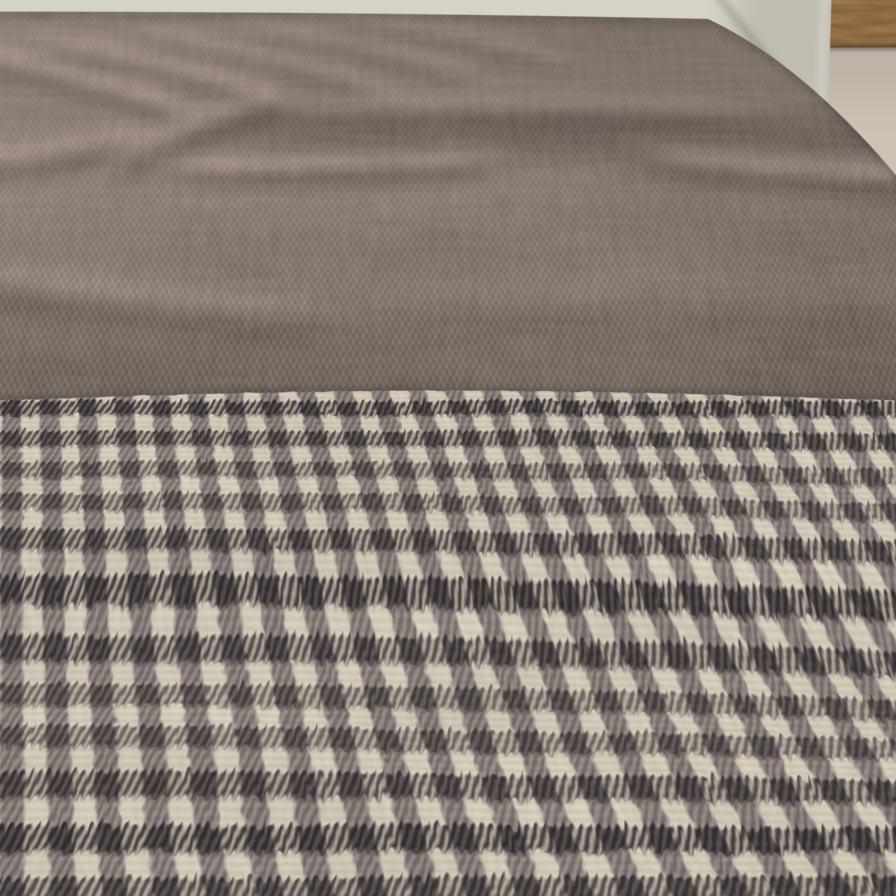
Reproduce this texture procedurally as a WebGL 2 fragment shader.

```glsl
#version 300 es
precision highp float;
// A bed with a creased taupe cover above a woven gingham blanket.

#define COVER vec3(0.515, 0.462, 0.428)
#define CREAM vec3(0.815, 0.785, 0.715)
#define INK vec3(0.175, 0.150, 0.165)
#define WALL vec3(0.835, 0.825, 0.775)
#define FLOOR vec3(0.750, 0.700, 0.650)
#define WOOD vec3(0.560, 0.420, 0.260)
#define ROWS 11.0
#define COLUMN_WIDTH 0.0417
#define FAN 0.38
#define FOLD_DEPTH 0.30

uniform vec2 u_resolution;
out vec4 fragColor;

const float PI = 3.14159265;

vec2 hashGradient(vec2 cell) {
    vec2 h = vec2(dot(cell, vec2(127.1, 311.7)), dot(cell, vec2(269.5, 183.3)));
    return fract(sin(h) * 43758.5) * 2.0 - 1.0;
}

float gradientNoise(vec2 p) {
    vec2 i = floor(p), f = fract(p);
    vec2 s = f * f * (3.0 - 2.0 * f);
    vec2 e = vec2(0.0, 1.0);
    float low = mix(dot(hashGradient(i), f), dot(hashGradient(i + e.yx), f - e.yx), s.x);
    float high = mix(dot(hashGradient(i + e), f - e), dot(hashGradient(i + 1.0), f - 1.0), s.x);
    return mix(low, high, s.y);
}

// Light above and shadow below a bowed line from a to b.
float fold(vec2 p, vec2 a, vec2 b, float bow, float width) {
    vec2 dir = normalize(b - a);
    float h = dot(p - a, dir) / length(b - a);
    float d = dot(p - a, vec2(-dir.y, dir.x)) + bow * 4.0 * h * (1.0 - h);
    d /= width;
    return -d * exp(-d * d) * smoothstep(0.0, 0.25, h) * smoothstep(1.0, 0.75, h);
}

float bump(float x, float center, float width) {
    float d = (x - center) / width;
    return exp(-d * d);
}

// Half-width stripes centred on the integers.
float stripe(float v) {
    return 1.0 - smoothstep(0.19, 0.31, abs(fract(v + 0.5) - 0.5));
}

vec3 room(vec2 p, float px) {
    vec3 floorColor = FLOOR + 0.06 * smoothstep(0.06, 0.16, p.y);
    float grain = gradientNoise(p * vec2(25.0, 190.0));
    vec3 side = mix(WOOD + 0.12 * grain, floorColor, smoothstep(-px, px, p.y - 0.053));
    side *= 1.0 - 0.3 * bump(p.y, 0.053, 0.004);
    float post = 0.928 - 0.03 * p.y;
    vec3 wall = WALL * (1.0 - 0.10 * smoothstep(0.79, 0.86, p.x + p.y * 0.4));
    wall *= 1.0 - 0.12 * bump(p.x, 0.805 + 0.8 * p.y, 0.008);
    wall += 0.05 * bump(p.x, post - 0.008, 0.006);
    return mix(wall, side, smoothstep(-px, px, p.x - post));
}

vec3 cover(vec2 p) {
    // Creases: a fan at upper left, a long ridge, and a soft front roll.
    float f = 0.0;
    for (int i = 0; i < 5; i++) {
        float k = float(i);
        vec2 a = vec2(-0.09 + 0.105 * k, 0.055 - 0.009 * k);
        f += (0.9 - 0.09 * k) * fold(p, a, a + vec2(0.33, 0.085 - 0.006 * k), 0.008, 0.016);
    }
    f += 1.1 * fold(p, vec2(0.10, 0.205), vec2(0.34, 0.110), 0.012, 0.018);
    f += 1.0 * fold(p, vec2(-0.08, 0.185), vec2(0.19, 0.145), -0.010, 0.018);
    f += 1.1 * fold(p, vec2(0.14, 0.190), vec2(0.60, 0.180), -0.005, 0.015);
    f += 1.2 * fold(p, vec2(0.68, 0.172), vec2(1.08, 0.202), -0.008, 0.017);
    f += 0.7 * fold(p, vec2(0.25, 0.126), vec2(0.92, 0.130), 0.004, 0.016);
    f += 0.9 * fold(p, vec2(-0.12, 0.300), vec2(0.42, 0.358), -0.010, 0.024);
    f += 0.4 * fold(p, vec2(0.35, 0.350), vec2(1.15, 0.340), 0.010, 0.030);
    float light = 1.0 + FOLD_DEPTH * f;
    light += 0.11 * (1.0 - smoothstep(0.0, 0.65, p.x)) * (1.0 - smoothstep(0.05, 0.35, p.y));
    light -= 0.11 * bump(p.y, 0.155, 0.028) * smoothstep(0.16, 0.38, p.x);
    light += 0.07 * bump(p.y, 0.220, 0.040) * (1.0 - 0.5 * p.x);
    light -= 0.10 * smoothstep(0.33, 0.43, p.y) + 0.05 * smoothstep(0.6, 1.0, p.x);
    light += 0.07 * gradientNoise(p * vec2(5.0, 18.0));
    // Dotted weave, coarser toward the front.
    vec2 w = vec2((p.x - 0.4) * (155.0 - 50.0 * p.y), p.y * (250.0 - 130.0 * p.y));
    float dots = sin(2.0 * PI * w.x + PI * floor(w.y)) * sin(PI * fract(w.y));
    float slub = gradientNoise(w * vec2(0.8, 0.15)) + gradientNoise(w * vec2(0.1, 0.9));
    light += mix(0.03, 0.085, smoothstep(0.05, 0.4, p.y)) * dots + 0.07 * slub;
    return COVER * light;
}

vec3 gingham(vec2 p) {
    // Uneven rows follow the soft swells of the cloth.
    float t = (p.y - 0.456) / 0.540;
    float sag = 0.021 * p.x * p.x * sin(PI * clamp(t, 0.0, 1.0)) - 0.006 * p.x * t * t;
    t -= (sag + 0.004 * gradientNoise(p * vec2(6.0, 9.0))) / 0.540;
    float row = ROWS * t + 0.80 * sin(PI * t) + 0.27 * sin(2.0 * PI * t)
        + 0.20 * sin(3.0 * PI * t) - 0.064 * sin(5.0 * PI * t);
    float column = (p.x - 0.013) / (COLUMN_WIDTH * (1.0 + FAN * t));
    column += 0.12 * gradientNoise(p * vec2(4.0, 7.0));
    // Slanted threads fray the edges and show through the dark bands.
    vec2 thread = vec2(column * 5.5, row * 6.0);
    float fray = gradientNoise(thread * vec2(1.3, 0.4));
    float twill = sin(2.0 * PI * (thread.x + thread.y * 0.55) + 2.5 * fray);
    float across = stripe(row + 0.16 * fray + 0.04 * twill);
    float down = stripe(column + 0.10 * gradientNoise(thread.yx * 0.8));
    float strength = 0.85 + 0.15 * cos(2.0 * PI * floor(row + 0.5) / 5.0);
    float ink = across * strength * (0.55 + 0.30 * twill);
    ink = mix(ink, 0.50 + 0.11 * twill + across * strength * 0.36, down);
    vec3 dye = INK + vec3(0.045, 0.025, 0.050) * down * (1.0 - across);
    vec3 color = mix(CREAM, dye, clamp(ink, 0.0, 1.0));
    float shade = 1.0 + 0.05 * gradientNoise(p * vec2(4.0, 12.0)) + 0.06 * fray;
    return color * shade * (1.0 + 0.025 * sin(2.0 * PI * thread.y));
}

void main() {
    vec2 p = gl_FragCoord.xy / u_resolution;
    p.y = 1.0 - p.y; // depth down the bed, from the top edge
    float px = 1.0 / min(u_resolution.x, u_resolution.y);
    // Far edge of the bed, rounding into its right side.
    float corner = max(p.x - 0.79, 0.0);
    float farEdge = 0.013 + 0.013 * p.x * p.x + 0.45 * corner + 1.7 * corner * corner;
    float hem = 0.447 - 0.011 * sin(PI * p.x) + 0.002 * gradientNoise(vec2(p.x * 60.0, 3.0));
    vec3 bed = cover(p) * (1.0 - 0.14 * bump(p.y, farEdge, 0.010));
    bed *= 1.0 - 0.15 * bump(p.y, hem, 0.006);
    vec3 color = mix(room(p, px), bed, smoothstep(-px, px, p.y - farEdge));
    color = mix(color, gingham(p), smoothstep(-px, px, p.y - hem));
    fragColor = vec4(clamp(color, 0.0, 1.0), 1.0);
}
```
